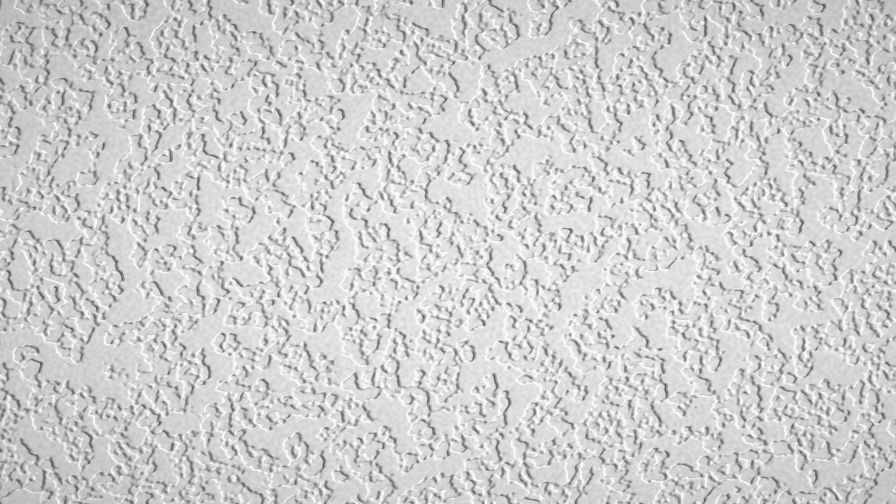
A Shadertoy shader for this texture:

```glsl
// Knockdown plaster wall: flat trowelled islands among rough small grains.
// Layered gradient noise is clipped into a relief, lit low from the right
// with dark creases at the foot of edges, and dimmed toward the borders.

const float PATCH_FREQ = 7.0;      // cells per canvas height
const float ISLAND_FREQ = 18.0;
const float GRAIN_FREQ = 44.0;
const float CRUMB_FREQ = 92.0;
const float SPECKLE_FREQ = 110.0;
const float PATCH_HEIGHT = 0.2;
const float GRAIN_HEIGHT = 0.46;
const float CRUMB_HEIGHT = 0.27;
const float ISLAND_BIAS = -0.03;   // lower values leave fewer islands
const float VALLEY_FLOOR = -0.06;  // keeps grains poking out of the hollows
const float EDGE_SOFTNESS = 0.11;
const float UNDULATION = 0.28;     // height left in tops and hollows
const float LIGHT_STEP = 0.0031;   // half the relief sampling distance
const vec2 LIGHT_DIR = vec2(0.95, 0.31);
const float PLASTER = 0.875;
const float SHADOW = 0.34;
const float HIGHLIGHT = 0.16;
const float CREASE = 0.22;
const float SPECKLE = 0.07;
const vec2 GLOW_CENTER = vec2(0.55, 0.48);
const float FALLOFF = 0.085;
const float DARKEST = 0.36;
const float BRIGHTEST = 0.97;

// Random unit vector for a lattice point
vec2 latticeGradient(ivec2 cell) {
    uvec2 c = uvec2(cell + 4096);
    uint h = c.x * 1597334673u ^ c.y * 3812015801u;
    h = (h ^ (h >> 15)) * 2246822519u;
    h = (h ^ (h >> 13)) * 3266489917u;
    h ^= h >> 16;
    float angle = float(h & 65535u) * 6.28319 / 65536.0;
    return vec2(cos(angle), sin(angle));
}

float gradientNoise(vec2 p) {
    ivec2 cell = ivec2(floor(p));
    vec2 f = fract(p);
    vec2 u = f * f * f * (f * (f * 6.0 - 15.0) + 10.0);
    float a = dot(latticeGradient(cell), f);
    float b = dot(latticeGradient(cell + ivec2(1, 0)), f - vec2(1.0, 0.0));
    float c = dot(latticeGradient(cell + ivec2(0, 1)), f - vec2(0.0, 1.0));
    float d = dot(latticeGradient(cell + ivec2(1, 1)), f - vec2(1.0));
    return mix(mix(a, b, u.x), mix(c, d, u.x), u.y);
}

// Noise on a turned lattice, so that layers do not share one grid
float turnedNoise(vec2 p, float angle) {
    float c = cos(angle), s = sin(angle);
    return gradientNoise(mat2(c, s, -s, c) * p + 40.0 * angle);
}

// Plaster height, 0 in the hollows and 1 on the flattened tops
float relief(vec2 p) {
    float island = turnedNoise(p * ISLAND_FREQ, 0.5) + ISLAND_BIAS
                 + PATCH_HEIGHT * turnedNoise(p * PATCH_FREQ, 1.3);
    float grain = GRAIN_HEIGHT * turnedNoise(p * GRAIN_FREQ, 0.9)
                + CRUMB_HEIGHT * turnedNoise(p * CRUMB_FREQ, 0.2);
    grain *= 1.0 - 0.6 * smoothstep(0.06, 0.28, island);
    float level = max(island, VALLEY_FLOOR) + grain;
    return smoothstep(-EDGE_SOFTNESS, EDGE_SOFTNESS, level) + UNDULATION * level;
}

void mainImage(out vec4 fragColor, in vec2 fragCoord) {
    vec2 p = fragCoord / iResolution.y;
    vec2 uv = fragCoord / iResolution.xy;

    // Side light: slopes facing away darken more than lit slopes brighten
    vec2 along = LIGHT_DIR * LIGHT_STEP;
    vec2 across = vec2(-along.y, along.x);
    float lightSide = relief(p + along);
    float darkSide = relief(p - along);
    float slope = lightSide - darkSide;
    float shade = PLASTER - SHADOW * max(slope, 0.0) + HIGHLIGHT * max(-slope, 0.0);

    // Creases: points lower than their surroundings receive less light
    float around = 0.25 * (lightSide + darkSide + relief(p + across) + relief(p - across));
    float hollow = around - relief(p);
    shade -= CREASE * (2.0 * max(hollow, 0.0) + min(hollow, 0.0));
    shade += SPECKLE * turnedNoise(p * SPECKLE_FREQ, 0.7);

    // Soft dimming toward the borders
    vec2 fromGlow = 2.0 * (uv - GLOW_CENTER);
    shade *= 1.02 - FALLOFF * dot(fromGlow, fromGlow);

    fragColor = vec4(vec3(clamp(shade, DARKEST, BRIGHTEST)), 1.0);
}
```
